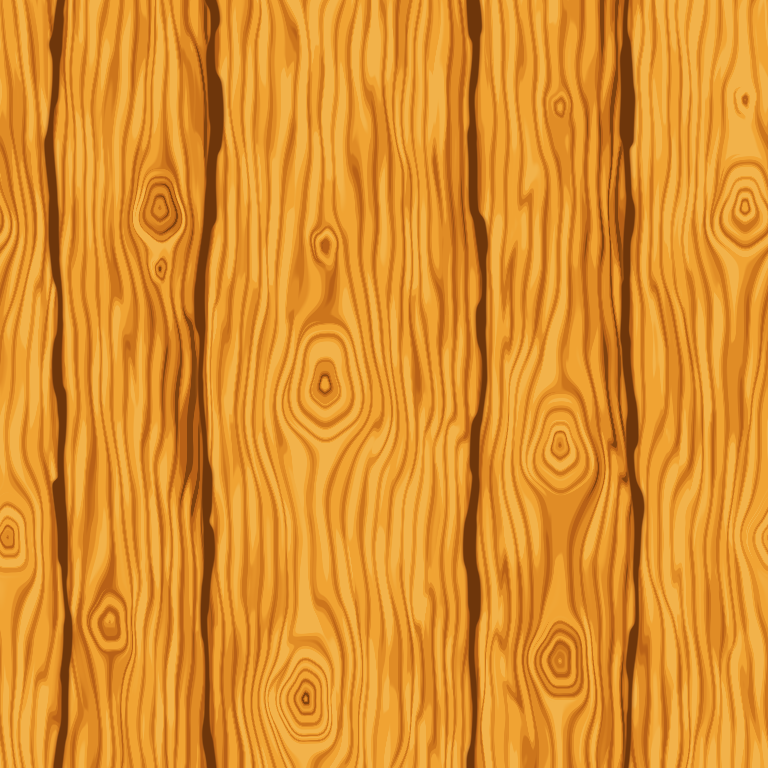
Give the GLSL for this texture, as a Shadertoy shader.

```glsl
const float TAU = 6.2831853;
const float GRAIN_LINES = 60.0;

// Plank layout: left seams, then the knot positions within each plank
const vec4 SEAM_X = vec4(0.078, 0.270, 0.620, 0.820);
const vec4 KNOT_X = vec4(0.208, 0.423, 0.729, 0.970);
const vec4 KNOT_SHIFT = vec4(-0.065, -0.025, 0.0, 0.040);
const vec4 KNOT_Y = vec4(0.73, 0.50, 0.42, 0.73);
const vec4 KNOT_STEP = vec4(0.46, 0.59, 0.72, 0.57);
const vec4 KNOT_SCALE = vec4(0.62, 1.0, 0.85, 0.85);
const vec3 KNOT_RADIUS = vec3(0.048, 0.040, 0.015);

const vec3 GAP = vec3(0.43, 0.21, 0.045);
const vec3 UMBER = vec3(0.50, 0.26, 0.06);
const vec3 RUST = vec3(0.72, 0.38, 0.09);
const vec3 OCHRE = vec3(0.80, 0.46, 0.11);
const vec3 AMBER = vec3(0.88, 0.55, 0.15);
const vec3 HONEY = vec3(0.94, 0.64, 0.20);
const vec3 CREAM = vec3(0.95, 0.70, 0.29);

vec3 hash3(vec2 p) {
    vec3 q = vec3(dot(p, vec2(127.1, 311.7)), dot(p, vec2(269.5, 183.3)), dot(p, vec2(419.2, 371.9)));
    return fract(sin(q) * 43758.55);
}

// Cellular noise: softly blended random value of the nearest cells
float cells(vec2 p) {
    vec2 base = floor(p);
    float total = 0.0, weights = 0.0001;
    for (int y = -1; y <= 1; y++)
    for (int x = -1; x <= 1; x++) {
        vec2 cell = base + vec2(x, y);
        vec3 h = hash3(cell);
        vec2 d = p - cell - h.xy;
        float w = exp(-9.0 * dot(d, d));
        total += w * h.z;
        weights += w;
    }
    return total / weights;
}

// Wandering seam; index 4 is seam 0 one canvas further right
float seam(int i, float y) {
    int k = i % 4;
    float phase = float(k) * 2.1;
    float sway = 0.007 * sin(TAU * y + phase) + 0.004 * sin(TAU * 2.0 * y + phase * 1.7)
               + 0.0015 * sin(TAU * 7.0 * y + phase);
    return SEAM_X[k] + float(i / 4) + sway;
}

// Half width of the dark gap, with chipped notches
float gapWidth(int i, float y, float side) {
    float chip = cells(vec2(float(i % 4) * 17.0 + side * 7.0 + 0.5, y * 16.0));
    return 0.002 + 0.009 * chip * chip;
}

// Grain coordinate: flows around each knot and forms rings inside it
float grainFlow(vec2 p, int plank, out float heart) {
    float u = p.x;
    heart = 0.0;
    for (int j = 0; j < 3; j++) {
        float k = float(j);
        float radius = KNOT_RADIUS[j] * KNOT_SCALE[plank];
        vec2 center = vec2(KNOT_X[plank] + KNOT_SHIFT[plank] * sin(k * TAU / 4.0),
                           KNOT_Y[plank] + k * KNOT_STEP[plank]);
        vec2 d = p - center;
        d.y = (fract(d.y + 0.5) - 0.5) * 0.6;
        float angle = atan(d.y, d.x + 0.00001);
        float r = length(d) * (1.0 + 0.07 * sin(3.0 * angle + k) + 0.05 * sin(5.0 * angle + 2.0 * k));
        u -= d.x * radius * radius / max(r * r, radius * radius);
        u += 1.5 * min(r - radius, 0.0);
        heart = max(heart, 1.0 - smoothstep(0.08, 0.5, r / radius));
    }
    return u;
}

float band(float edge, float tone) {
    return smoothstep(edge - 0.04, edge + 0.04, tone);
}

// Tone to stepped wood colours
vec3 woodColor(float tone) {
    vec3 c = mix(UMBER, RUST, band(0.03, tone));
    c = mix(c, OCHRE, band(0.22, tone));
    c = mix(c, AMBER, band(0.40, tone));
    c = mix(c, HONEY, band(0.61, tone));
    return mix(c, CREAM, band(0.86, tone));
}

void mainImage(out vec4 fragColor, in vec2 fragCoord) {
    vec2 p = fragCoord / iResolution.xy;
    float pixel = 1.0 / iResolution.y;

    // Find the plank
    if (p.x < seam(0, p.y)) p.x += 1.0;
    int plank = 0;
    for (int i = 1; i < 4; i++) if (p.x > seam(i, p.y)) plank = i;
    float fromLeft = p.x - seam(plank, p.y);
    float fromRight = seam(plank + 1, p.y) - p.x;
    float across = fromLeft / (fromLeft + fromRight);

    // Wavy grooves broken up by long streaks
    float heart;
    float u = grainFlow(p, plank, heart);
    u += 0.003 * sin(TAU * 3.0 * p.y + u * 31.0) + 0.0014 * sin(TAU * 8.0 * p.y + u * 67.0);
    float offset = float(plank) * 3.1;
    float broad = cells(vec2((u + offset) * 24.0, p.y * 5.0));
    float fine = cells(vec2((u + offset) * 95.0, p.y * 11.0 + 40.0));
    float a = TAU * (u * GRAIN_LINES + 1.5 * broad);
    float groove = sin(a + 0.6 * cos(a));
    float tone = 0.59 + mix(0.18, 0.38, fine) * groove + 0.30 * (broad - 0.5) + 0.42 * (fine - 0.5);

    // Rounded plank sides and knot hearts
    float roundness = plank % 2 == 0 ? 0.30 : 0.06;
    tone -= roundness * smoothstep(0.55, 0.95, across);
    tone -= 0.30 * exp(-fromLeft / 0.010) + 0.22 * exp(-fromRight / 0.010);
    tone -= 0.28 * heart;
    vec3 color = woodColor(tone);

    // Dark gaps with a shaded lip
    float inside = min(fromLeft - gapWidth(plank, p.y, 0.0), fromRight - gapWidth(plank + 1, p.y, 1.0));
    color = mix(mix(color, RUST, 0.6), color, smoothstep(0.0, 0.005, inside));
    color = mix(GAP, color, smoothstep(-pixel, pixel, inside));
    fragColor = vec4(color, 1.0);
}
```
